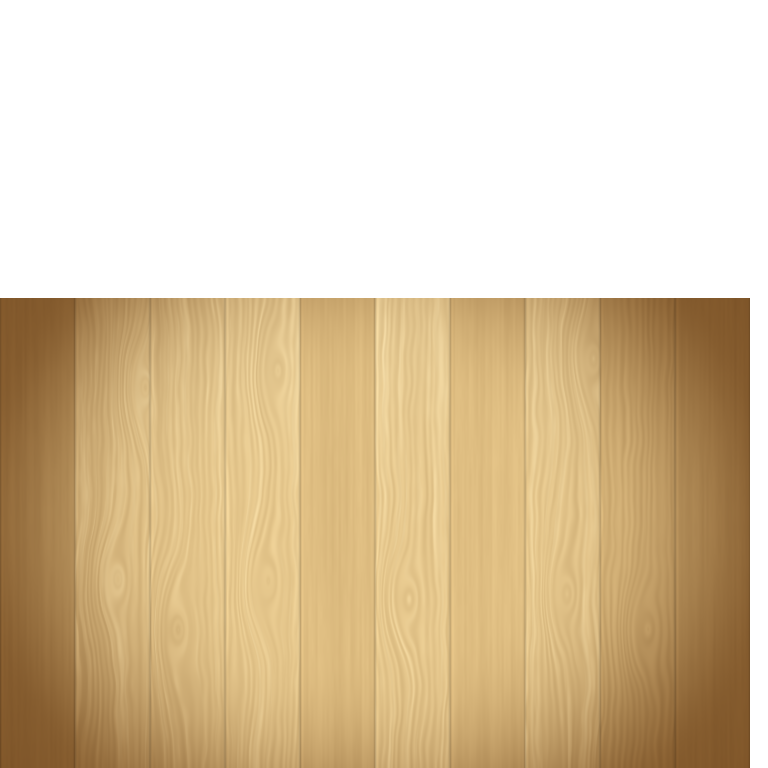
Write a WebGL 1 fragment shader that draws this texture.

```glsl
precision highp float;
// A panel of ten upright wooden planks on a white ground, lit from its middle.
// Stretched noise makes the straight grain; on figured planks the grain
// coordinate is bent into rings around scattered knots.

uniform vec2 u_resolution;

// Layout, in canvas widths
const vec2 PANEL_SIZE = vec2(0.9766, 0.612);
const float PLANK_COUNT = 10.0;
const float SEAM_WIDTH = 0.0016;

// Colours
const vec3 GROUND = vec3(1.0);
const vec3 WOOD_DARK = vec3(0.53, 0.37, 0.19);
const vec3 WOOD_LIGHT = vec3(0.875, 0.745, 0.51);
const vec3 WOOD_PALE = vec3(0.93, 0.84, 0.64);

// Light falling off from the middle
const vec2 LIGHT_CENTRE = vec2(0.488, 0.32);
const vec2 LIGHT_REACH = vec2(0.488, 0.43);

// Grain
const float RING_SPACING = 0.0085;
const float KNOT_RADIUS = 0.026;
const float KNOT_STRETCH = 0.45;
const float STREAK_CONTRAST = 0.10;
const float RING_CONTRAST = 0.035;
const float SEAM_CONTRAST = 0.13;

float hash(vec2 p) {
  p = fract(p * vec2(0.1031, 0.1137));
  p += dot(p, p.yx + 33.33);
  return fract((p.x + p.y) * p.x * 7.31);
}

float noise(vec2 p) {
  vec2 cell = floor(p);
  vec2 f = fract(p);
  f = f * f * (3.0 - 2.0 * f);
  float low = mix(hash(cell), hash(cell + vec2(1.0, 0.0)), f.x);
  float high = mix(hash(cell + vec2(0.0, 1.0)), hash(cell + 1.0), f.x);
  return mix(low, high, f.y);
}

// 1 where the values are the same whole number
float same(float a, float b) {
  return 1.0 - step(0.5, abs(a - b));
}

// Across-grain coordinate, meandering and curled around up to two knots
float bentGrain(vec2 p, float plank, float width) {
  float across = p.x + 0.014 * (noise(vec2(p.x * 18.0, p.y * 9.0 + plank * 17.0)) - 0.5);
  across += 0.004 * (noise(vec2(p.x * 60.0, p.y * 28.0)) - 0.5);
  for (int k = 0; k < 2; k++) {
    float level = float(k);
    vec2 seed = vec2(plank * 3.0 + 11.0, level * 5.0 + 2.0);
    vec2 knot = vec2((plank + 0.35 + 0.4 * hash(seed)) * width,
                     0.17 + 0.08 * hash(seed + 7.0) + 0.31 * level);
    knot.x += 0.2 * width * level;
    float r = length((p - knot) * vec2(1.0, KNOT_STRETCH));
    float present = 1.0 - level * same(mod(plank, 3.0), 2.0);
    float pull = present * exp(-r * r / (KNOT_RADIUS * KNOT_RADIUS));
    across = mix(across, knot.x + r, pull);
  }
  return across;
}

// Fine fibres and broad bands running up the plank, centred on zero
float streaks(float across, float y, float plank) {
  float fine = noise(vec2(across * 330.0, y * 6.0 + plank * 31.0));
  float broad = noise(vec2(across * 115.0 + 40.0, y * 2.5 + plank * 13.0));
  float fibre = noise(vec2(across * 420.0 + 90.0, y * 45.0));
  return 0.45 * fine + 0.4 * broad + 0.15 * fibre - 0.5;
}

void main() {
  vec2 p = gl_FragCoord.xy / u_resolution;
  float pixel = 1.0 / min(u_resolution.x, u_resolution.y);
  float width = PANEL_SIZE.x / PLANK_COUNT;
  float plank = clamp(floor(p.x / width), 0.0, PLANK_COUNT - 1.0);

  // Plain planks alternate with pale, figured ones
  float odd = mod(plank, 2.0) * (1.0 - same(plank, PLANK_COUNT - 1.0));
  float figured = max(odd, same(abs(plank - 5.0), 3.0));
  float pale = max(odd, same(plank, 2.0));

  // Light
  vec2 away = (p - LIGHT_CENTRE) / LIGHT_REACH;
  float fall = dot(away, away);
  float light = 1.0 - smoothstep(0.12, 1.2, fall) - 0.15 * max(fall - 0.95, 0.0);
  light += 0.06 * (hash(vec2(plank + 3.0, 19.0)) - 0.5) + 0.07 * pale;
  vec3 wood = mix(WOOD_DARK, WOOD_LIGHT, light);

  // Grain
  float across = mix(p.x, bentGrain(p, plank, width), figured);
  float streak = streaks(across, p.y, plank);
  float ringPhase = across / RING_SPACING + 0.8 * noise(vec2(across * 70.0, p.y * 5.0));
  float ring = sin(6.2832 * ringPhase) * (0.4 + 0.6 * noise(p * vec2(45.0, 14.0)));
  float paleAmount = pale * (0.22 + 0.8 * max(streak, 0.0) + 0.25 * smoothstep(0.3, 0.6, p.y));
  wood = mix(wood, WOOD_PALE, paleAmount * clamp(light, 0.0, 1.0));
  vec3 tint = vec3(0.8, 1.0, 1.35);
  wood *= 1.0 + tint * (STREAK_CONTRAST * streak + RING_CONTRAST * ring * figured);

  // Seams: a dark groove with a faint lit edge on its right
  float offset = p.x - width * floor(p.x / width + 0.5);
  float soft = SEAM_WIDTH + pixel;
  float groove = 1.0 - smoothstep(0.0, soft, abs(offset));
  float litEdge = 1.0 - smoothstep(0.0, soft, abs(offset - 2.0 * SEAM_WIDTH));
  wood *= 1.0 - SEAM_CONTRAST * groove + 0.035 * litEdge;

  // Panel outline
  vec2 inside = smoothstep(-0.5 * pixel, 0.5 * pixel, PANEL_SIZE - p);
  gl_FragColor = vec4(mix(GROUND, wood, inside.x * inside.y), 1.0);
}
```
